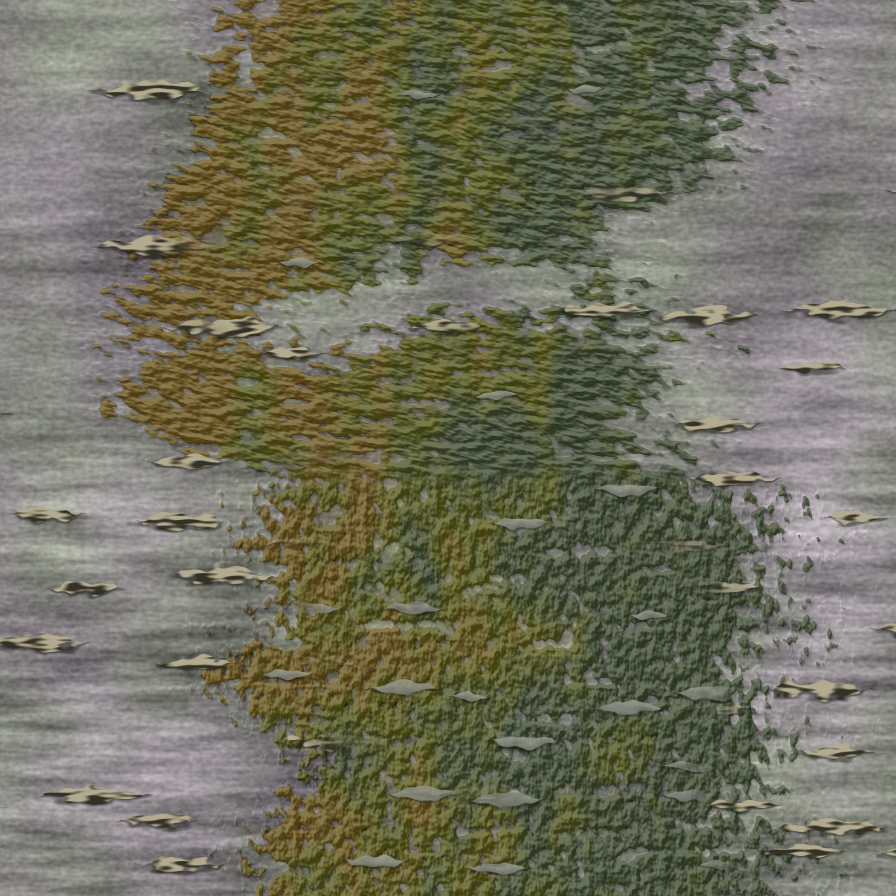
This texture is drawn by a three.js fragment shader. Its source:

```glsl
// Weathered grey bark with a ragged patch of olive moss and corky lenticels.
// Gradient noise gives the streaks and the moss flakes; a field of edge distance
// plus grain cuts the moss, and a jittered grid scatters the lens-shaped scars.

varying vec2 vUv;

const vec3 BARK_VIOLET = vec3(1.03, 0.985, 1.02);
const vec3 BARK_GREEN = vec3(0.99, 1.02, 0.93);
const vec3 MOSS_RUST = vec3(0.43, 0.36, 0.19);
const vec3 MOSS_OLIVE = vec3(0.36, 0.37, 0.17);
const vec3 MOSS_DEEP = vec3(0.29, 0.33, 0.25);
const vec3 CORK_LIGHT = vec3(0.70, 0.67, 0.56);
const vec3 CORK_DARK = vec3(0.20, 0.19, 0.15);
const vec3 SCAR_GREY = vec3(0.55, 0.56, 0.52);

float hash(vec2 p) {
  vec3 q = fract(p.xyx * 0.1031);
  q += dot(q, q.yzx + 33.33);
  return fract((q.x + q.y) * q.z);
}

float cornerSlope(vec2 cell, vec2 offset) {
  float angle = 6.2832 * hash(cell);
  return dot(vec2(cos(angle), sin(angle)), offset);
}

// Gradient noise, about -1 to 1
float gnoise(vec2 p) {
  vec2 c = floor(p), f = p - c, e = vec2(1.0, 0.0);
  vec2 u = f * f * f * (f * (f * 6.0 - 15.0) + 10.0);
  float low = mix(cornerSlope(c, f), cornerSlope(c + e, f - e), u.x);
  float high = mix(cornerSlope(c + e.yx, f - e.yx), cornerSlope(c + 1.0, f - 1.0), u.x);
  return 1.4 * mix(low, high, u.y);
}

float fbm(vec2 p) {
  float sum = 0.0, amp = 0.5;
  for (int i = 0; i < 3; i++) {
    sum += amp * gnoise(p);
    p = p * 2.03 + 17.3;
    amp *= 0.5;
  }
  return sum;
}

float bump(float x, float width) {
  return exp(-x * x / (width * width));
}

float mossLeft(float y) {
  return mix(0.30, 0.14, smoothstep(0.47, 0.54, y)) + 0.14 * smoothstep(0.6, 1.0, y)
    + 0.09 * bump(y - 0.14, 0.03) - 0.03 * bump(y - 0.23, 0.05);
}

float mossRight(float y) {
  return mix(0.84, 0.72, smoothstep(0.42, 0.5, y)) + 0.13 * smoothstep(0.72, 1.0, y)
    - 0.09 * bump(y - 0.7, 0.05);
}

// Distance into the moss patch, with a slanting bare window
float mossDepth(vec2 p) {
  float depth = min(p.x - mossLeft(p.y), 0.6 * (mossRight(p.y) - p.x));
  vec2 q = p - vec2(0.48, 0.665);
  q.y -= 0.15 * q.x;
  depth = min(depth, 0.05 * (length(q / vec2(0.25, 0.037)) - 1.0));
  return depth + 0.08 * fbm(p * vec2(7.0, 14.0));
}

// Positive on moss; slanted flakes above, upright grain below
float mossField(vec2 p, float depth) {
  float flakes = fbm(vec2(p.x * 38.0, (p.y + 0.15 * p.x) * 85.0));
  float upright = fbm(p * vec2(75.0, 55.0) + 9.0);
  float grain = mix(upright, flakes, smoothstep(0.45, 0.49, p.y));
  float gaps = smoothstep(0.3, 0.7, gnoise(p * vec2(15.0, 48.0)));
  return clamp(depth * 8.0, -1.0, 0.24) + grain - 0.35 * gaps;
}

// Scattered lenses: x is the inside height, y the position across the lens
vec2 lenticels(vec2 p, vec2 cells, vec2 size, float density, float seed) {
  vec2 best = vec2(-9.0, 0.0);
  for (int j = -1; j <= 1; j++) {
    for (int i = -1; i <= 1; i++) {
      vec2 id = floor(p * cells) + vec2(float(i), float(j));
      vec2 jitter = vec2(hash(id + seed), hash(id + seed + 31.7));
      vec2 center = (id + 0.15 + 0.7 * jitter) / cells;
      float chance = density * mix(1.0, 0.5, smoothstep(0.5, 0.7, center.y));
      vec2 q = (p - center) / (size * mix(0.5, 1.0, hash(id + seed + 57.1)));
      float height = 1.0 - q.x * q.x - abs(q.y);
      if (hash(id + seed + 83.9) < chance && height > best.x) best = vec2(height, q.y);
    }
  }
  return best;
}

vec3 barkColor(vec2 p) {
  float cloud = fbm(p * vec2(4.0, 6.0) + 3.0);
  float streak = fbm(p * vec2(7.0, 58.0)) * mix(0.32, 0.18, smoothstep(0.4, 0.6, p.y));
  float grain = gnoise(p * vec2(95.0, 200.0)) + 0.7 * gnoise(p * vec2(190.0, 250.0));
  float stain = 0.07 * bump(p.x - mossLeft(p.y) + 0.03, 0.05);
  float tone = 0.52 + 0.24 * cloud + streak + 0.065 * grain - stain;
  return tone * mix(BARK_VIOLET, BARK_GREEN, smoothstep(-0.25, 0.3, fbm(p * 5.0 + 40.0)));
}

vec3 mossColor(vec2 p) {
  float drift = fbm(p * vec2(16.0, 9.0) + 60.0);
  vec3 color = mix(MOSS_RUST, MOSS_OLIVE, smoothstep(0.25, 0.5, p.x + 0.5 * drift));
  return mix(color, MOSS_DEEP, smoothstep(0.4, 0.72, p.x + 0.55 * drift));
}

void main() {
  vec2 p = vUv;
  float depth = mossDepth(p);
  float field = mossField(p, depth);
  float inside = smoothstep(0.0, 0.05, depth);

  // Moss over bark, embossed by light from above
  vec3 moss = mossColor(p);
  float relief = field - mossField(p + vec2(-0.0015, 0.0025), depth);
  vec3 color = mix(barkColor(p), moss, 0.35 * inside);
  color = mix(color, moss, smoothstep(-0.05, 0.05, field));
  color += clamp(relief, -0.15, 0.15) * 0.75 * smoothstep(-0.4, 0.0, field);
  color -= 0.10 * bump(field + 0.03, 0.05);

  // Smooth grey scars within the moss
  vec2 warped = p + 0.004 * vec2(gnoise(p * 45.0), gnoise(p * 60.0 + 7.0));
  vec2 scar = lenticels(warped, vec2(8.0, 15.0), vec2(0.042, 0.009), 0.45, 11.0);
  color *= 1.0 - 0.3 * inside * smoothstep(-0.5, 0.0, scar.x) * step(scar.y, 0.0);
  vec3 scarColor = SCAR_GREY + 0.07 * scar.y + 0.06 * gnoise(p * vec2(60.0, 170.0));
  color = mix(color, scarColor, 0.85 * inside * smoothstep(0.0, 0.25, scar.x));

  // Rough corky lenticels, mostly on bare bark
  vec2 cork = lenticels(warped, vec2(7.0, 16.0), vec2(0.065, 0.012), 0.48, 5.0);
  float bare = 1.0 - 0.85 * smoothstep(0.0, 0.06, depth);
  float ragged = cork.x + 0.6 * gnoise(p * vec2(45.0, 130.0));
  float crevice = gnoise(p * vec2(42.0, 190.0) + 21.0) + 0.35 * cork.y;
  vec3 corkColor = mix(CORK_DARK, CORK_LIGHT, smoothstep(-0.45, 0.2, crevice));
  color *= 1.0 - 0.4 * bare * smoothstep(-0.5, 0.1, ragged) * step(cork.y, 0.0);
  color = mix(color, corkColor, bare * smoothstep(0.05, 0.3, ragged));

  gl_FragColor = vec4(clamp(color, 0.0, 1.0), 1.0);
}
```
